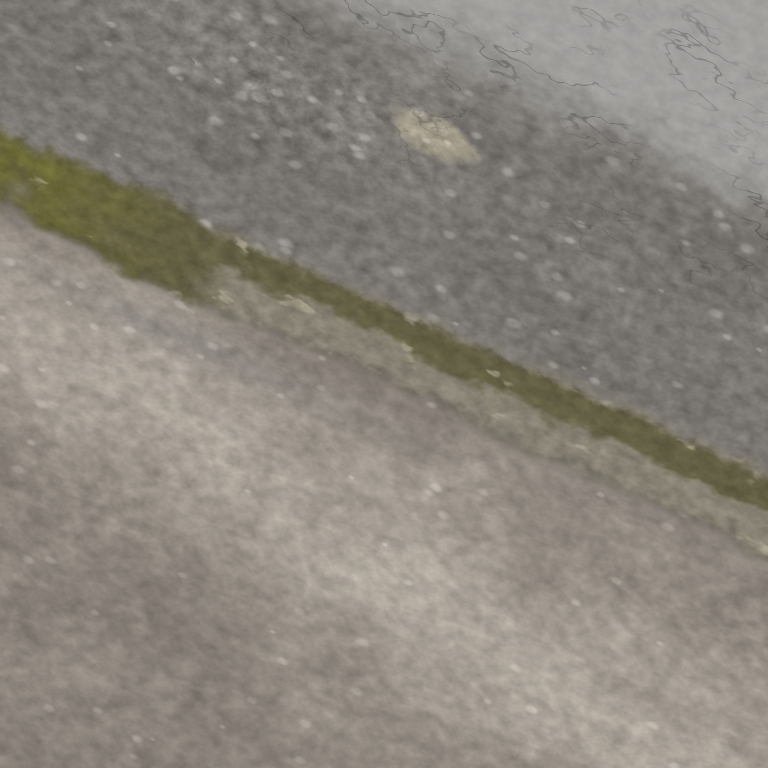
Give the GLSL for this texture, as a three.js fragment shader.

```glsl
// Weathered concrete: a dark gritty slab above, a pale worn slab below, and a mossy
// seam running diagonally between them. Everything is laid out in seam coordinates
// (along, across) and broken up with gradient-noise layers, specks and cracks.
varying vec2 vUv;

const vec3 DARK_SLAB  = vec3(0.445, 0.430, 0.415);
const vec3 GREY_SLAB  = vec3(0.550, 0.535, 0.510);
const vec3 SHEEN      = vec3(0.635, 0.630, 0.620);
const vec3 BROWN_SLAB = vec3(0.510, 0.480, 0.450);
const vec3 PALE_SLAB  = vec3(0.725, 0.695, 0.650);
const vec3 STAIN      = vec3(0.540, 0.520, 0.510);
const vec3 SEAM_GREY  = vec3(0.530, 0.510, 0.455);
const vec3 MOSS       = vec3(0.390, 0.375, 0.270);
const vec3 GREEN_MOSS = vec3(0.425, 0.415, 0.215);
const vec3 CHIP       = vec3(0.670, 0.640, 0.560);

const vec2 SEAM_START = vec2(0.0, 0.78);
const vec2 ALONG      = vec2(0.913, -0.408);
const float SEAM_HALF = 0.050;
const float GRIT_GAIN = 0.22;

vec2 hash2(vec2 p) {
  vec2 s = vec2(dot(p, vec2(127.1, 311.7)), dot(p, vec2(269.5, 183.3)));
  return fract(sin(s) * 43758.5453);
}

// Gradient noise, roughly -0.7 to 0.7
float noise(vec2 p) {
  vec2 i = floor(p), f = p - i;
  vec2 u = f * f * f * (f * (f * 6.0 - 15.0) + 10.0);
  vec2 e = vec2(1.0, 0.0);
  float a = dot(hash2(i) * 2.0 - 1.0, f);
  float b = dot(hash2(i + e.xy) * 2.0 - 1.0, f - e.xy);
  float c = dot(hash2(i + e.yx) * 2.0 - 1.0, f - e.yx);
  float d = dot(hash2(i + e.xx) * 2.0 - 1.0, f - e.xx);
  return mix(mix(a, b, u.x), mix(c, d, u.x), u.y);
}

float fbm(vec2 p) {
  float sum = 0.0, amp = 1.0;
  for (int k = 0; k < 4; k++) {
    sum += amp * noise(p);
    p = mat2(1.6, 1.2, -1.2, 1.6) * p + 17.3;
    amp *= 0.55;
  }
  return sum;
}

float bump(vec2 p, vec2 centre, vec2 radius) {
  vec2 r = (p - centre) / radius;
  return exp(-dot(r, r));
}

// Sparse soft dots, one candidate per jittered cell
float specks(vec2 p, float share) {
  float m = 0.0;
  for (int y = -1; y <= 1; y++) {
    for (int x = -1; x <= 1; x++) {
      vec2 cell = floor(p) + vec2(float(x), float(y));
      vec2 pick = hash2(cell + 41.0);
      float size = mix(0.15, 0.42, pick.y);
      float dist = length((p - cell - hash2(cell)) * vec2(0.8, 1.1));
      m = max(m, step(pick.x, share) * (1.0 - smoothstep(size * 0.3, size, dist)));
    }
  }
  return m;
}

void main() {
  vec2 rel = vUv - SEAM_START;
  vec2 q = vec2(dot(rel, ALONG), dot(rel, vec2(-ALONG.y, ALONG.x)));
  float broad = fbm(q * vec2(5.0, 8.0) + 3.0);
  float mottle = fbm(q * vec2(16.0, 26.0) + 9.0);
  float grit = fbm(q * vec2(42.0, 62.0));

  // Upper slab: dark grit, a pebbly patch, a worn blotch and a smooth sheen
  float sheen = smoothstep(0.29, 0.44, q.y + 0.06 * broad + 0.03 * mottle);
  float pebbly = bump(q, vec2(0.30, 0.26), vec2(0.20, 0.07));
  vec3 upper = mix(DARK_SLAB, GREY_SLAB, clamp(0.25 + 0.35 * broad + 0.3 * mottle + 0.3 * pebbly, 0.0, 1.0));
  float blotch = bump(q, vec2(0.50, 0.27), vec2(0.06, 0.025));
  upper = mix(upper, CHIP, 0.75 * smoothstep(0.25, 0.6, blotch + 0.25 * mottle));
  upper = mix(upper, SHEEN, sheen);
  upper *= 1.0 + GRIT_GAIN * grit * (1.0 + 0.5 * pebbly) * (1.0 - 0.65 * sheen);
  upper += 0.11 * specks(q * vec2(34.0, 44.0), 0.10 + 0.35 * pebbly) * (1.0 - sheen);
  float crackLine = 1.0 - smoothstep(0.0, 0.05, abs(fbm(q * vec2(9.0, 24.0) + 5.0)));
  float crackArea = smoothstep(0.16, 0.30, q.y) * smoothstep(0.0, 0.35, noise(q * 9.0) + 0.1);
  upper *= 1.0 - 0.20 * crackLine * crackArea;

  // Lower slab: a pale worn ridge that sinks and widens to the right
  float ridge = q.y + 0.20 + 0.19 * max(q.x - 0.3, 0.0);
  float width = mix(0.10, 0.17, smoothstep(0.3, 1.0, q.x));
  float worn = 0.14 + 0.56 * exp(-ridge * ridge / (width * width));
  worn += 0.22 * bump(q, vec2(0.05, -0.09), vec2(0.35, 0.05));
  worn += 0.34 * broad + 0.26 * mottle;
  vec3 lower = mix(BROWN_SLAB, PALE_SLAB, clamp(worn, 0.0, 1.0));
  float stain = bump(q, vec2(0.30, -0.105), vec2(0.24, 0.020));
  lower = mix(lower, STAIN, 0.6 * stain);
  lower *= 1.0 + 0.75 * GRIT_GAIN * grit;
  lower += 0.08 * specks(q * vec2(38.0, 48.0) + 7.0, 0.06);

  // Seam: olive grey, moss thickest on the left and along the top edge, pale chips
  float wander = 0.014 * broad + 0.016 * mottle + 0.006 * grit;
  float d = q.y + wander;
  float leftSide = 1.0 - smoothstep(0.22, 0.42, q.x);
  float topEdge = bump(vec2(d, 0.0), vec2(0.022, 0.0), vec2(0.026, 1.0));
  float growth = max(0.85 * leftSide, topEdge) + 0.35 * mottle + 0.25 * broad;
  vec3 moss = mix(MOSS, GREEN_MOSS, (1.0 - smoothstep(0.0, 0.32, q.x)) * clamp(0.8 + mottle, 0.0, 1.0));
  vec3 seam = mix(SEAM_GREY, moss, smoothstep(0.25, 0.75, growth));
  float chips = smoothstep(0.30, 0.52, fbm(q * vec2(13.0, 30.0) + 23.0));
  seam = mix(seam, CHIP, 0.75 * chips);
  seam *= 1.0 + 0.9 * GRIT_GAIN * grit;

  // Join the parts, with a thin shadow under the seam
  vec3 color = mix(lower, seam, smoothstep(-SEAM_HALF - 0.008, -SEAM_HALF + 0.008, d));
  color = mix(color, upper, smoothstep(SEAM_HALF - 0.012, SEAM_HALF + 0.012, d));
  color *= 1.0 - 0.10 * bump(vec2(d, 0.0), vec2(-SEAM_HALF, 0.0), vec2(0.007, 1.0));
  gl_FragColor = vec4(clamp(color, 0.0, 1.0), 1.0);
}
```
